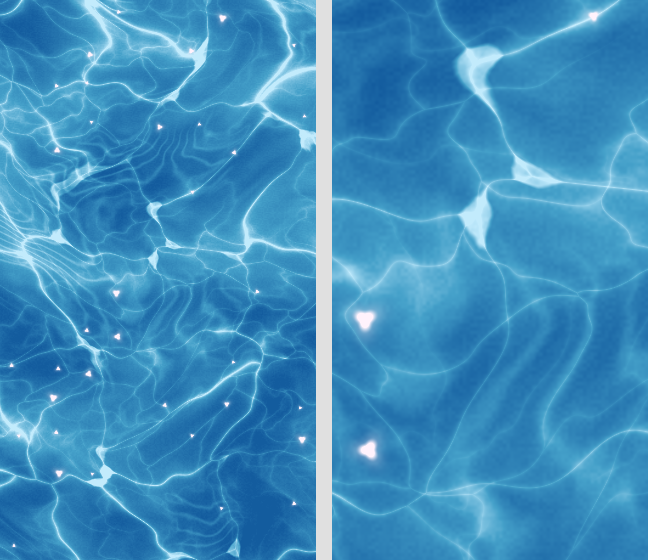
Left: the whole. Right: its middle third, enlarged.
A Shadertoy shader for this texture:

```glsl
// Sunlit pool water: bright caustic webs over soft blue depths, with scattered sparkles.
#define DEEP   vec3(0.075, 0.36, 0.62)
#define MIDDLE vec3(0.27, 0.63, 0.79)
#define LIGHT  vec3(0.76, 0.92, 0.99)
#define GLINT  vec3(1.0, 0.95, 0.99)
#define WEB_SCALE vec2(3.4, 3.9)
#define LINE_WIDTH 0.034
#define FINE_WEB 0.32
#define WISP_LIGHT 0.17
#define RIPPLE_LIGHT 0.2
#define FOG_CONTRAST 1.2
#define GLINT_GRID 9.0
#define GLINT_SHARE 0.2

vec2 hash2(vec2 p) {
    p = vec2(dot(p, vec2(127.1, 311.7)), dot(p, vec2(269.5, 183.3)));
    return fract(sin(p) * 43758.55);
}

float noise(vec2 p) {
    vec2 cell = floor(p), f = fract(p);
    f = f * f * (3.0 - 2.0 * f);
    float low = mix(hash2(cell).x, hash2(cell + vec2(1, 0)).x, f.x);
    float high = mix(hash2(cell + vec2(0, 1)).x, hash2(cell + vec2(1, 1)).x, f.x);
    return mix(low, high, f.y);
}

float fbm(vec2 p) {
    float sum = 0.0, weight = 0.53;
    for (int i = 0; i < 4; i++) {
        sum += weight * noise(p);
        p = mat2(1.6, 1.2, -1.2, 1.6) * p + 7.3;
        weight *= 0.5;
    }
    return sum;
}

// Layered sines bend straight cell borders into flowing curves.
vec2 bend(vec2 p) {
    p += 0.24 * sin(p.yx * vec2(1.9, 1.6) + vec2(0.4, 2.1));
    p += 0.1 * sin(p.yx * vec2(4.3, 3.7) + p.xy * 1.3 + 1.7);
    p += 0.034 * sin(p.yx * vec2(9.1, 10.3) - p.xy * 3.1);
    p += 0.012 * sin(p.yx * vec2(23.0, 19.0) + p.xy * 7.0);
    return p;
}

// Distances to the three nearest cell points, in rising order.
vec3 nearestThree(vec2 p) {
    vec2 cell = floor(p);
    vec3 near = vec3(9.0);
    for (int y = -2; y <= 2; y++)
    for (int x = -2; x <= 2; x++) {
        vec2 c = cell + vec2(x, y);
        float d = length(c + 0.04 + 0.92 * hash2(c) - p);
        if (d < near.x) near = vec3(d, near.xy);
        else if (d < near.y) near = vec3(near.x, d, near.y);
        else near.z = min(near.z, d);
    }
    return near;
}

// A bright thread on each cell border that fades into a soft glow.
float thread(vec3 near, float width) {
    return pow(width / (width + near.y - near.x), 1.3);
}

// Thin curling filaments along one level of a cloudy field.
float wisps(vec2 p) {
    return exp(-26.0 * abs(fbm(p) - 0.5));
}

// Small overexposed dots with a halo, gathered in clusters.
float glints(vec2 uv) {
    vec2 p = uv * GLINT_GRID, cell = floor(p);
    vec2 place = hash2(cell + 31.0), kind = hash2(cell + 73.0);
    vec2 q = fract(p) - mix(vec2(0.3), vec2(0.7), place);
    float radius = mix(0.05, 0.13, kind.y * kind.y);
    radius *= 1.0 + 0.2 * sin(3.0 * atan(q.y, q.x) + 20.0 * kind.y);
    float r = length(q) / radius;
    float cluster = smoothstep(0.4, 0.75, noise(cell * 0.45 + 5.0));
    float shown = step(kind.x, GLINT_SHARE * (0.3 + 1.8 * cluster));
    float core = 1.0 - smoothstep(0.2, 1.0, r);
    return shown * min(1.0, core + 0.5 * exp(-r * r * 0.8));
}

void mainImage(out vec4 fragColor, in vec2 fragCoord) {
    vec2 uv = fragCoord / iResolution.x;
    vec2 p = bend(uv * WEB_SCALE + vec2(2.3, 6.1));

    // Soft depths: cloudy light and dark drifts
    float drift = fbm(p * vec2(0.75, 1.0) + 0.5 * fbm(p * 1.4 + 9.0));
    float tone = 0.17 + FOG_CONTRAST * (drift - 0.5);
    tone = max(tone, 0.5 * tone);

    // Main web, brighter and thicker in places
    vec3 near = nearestThree(p);
    float strength = smoothstep(0.15, 0.8, noise(p * 1.3 + 17.0));
    float web = thread(near, LINE_WIDTH * mix(0.5, 1.35, strength));
    tone += web * mix(0.3, 1.05, strength);

    // Ragged folds of light where threads meet
    float ragged = near.z - near.x + 0.5 * (near.y - near.x);
    ragged += 0.16 * (fbm(p * 5.0) - 0.5);
    float fold = 1.0 - smoothstep(0.11, 0.17, ragged);
    float folded = smoothstep(0.48, 0.64, noise(p * 1.1 + 41.0));
    tone += 0.5 * fold * folded * (0.5 + noise(p * 9.0));

    // Finer web and curling wisps
    vec2 finePoint = bend(p * vec2(1.7, 2.1) + 13.0);
    float fineMask = smoothstep(0.25, 0.75, noise(p * 0.9 + 3.0));
    tone += FINE_WEB * fineMask * thread(nearestThree(finePoint), 0.045);
    float wispMask = smoothstep(0.2, 0.7, noise(p * 0.8 + 83.0));
    tone += WISP_LIGHT * wispMask * wisps(p * vec2(1.5, 2.2) + 19.0);
    tone += WISP_LIGHT * (1.0 - wispMask) * wisps(p * vec2(2.6, 1.7) + 67.0);

    // Silky ripples in a few patches
    float phase = 80.0 * noise(p * 0.85 + 23.0) + 9.0 * fbm(p * 2.0);
    float rippleMask = smoothstep(0.62, 0.85, noise(p * 0.9 + 57.0));
    tone += RIPPLE_LIGHT * rippleMask * pow(0.5 + 0.5 * sin(phase), 5.0);

    // Light grain, then colour by tone
    tone += 0.07 * (noise(uv * 260.0) - 0.5);
    vec3 color = mix(DEEP, MIDDLE, clamp(tone * 2.0, 0.0, 1.0));
    color = mix(color, LIGHT, clamp(tone * 2.0 - 1.0, 0.0, 1.0));
    color = mix(color, GLINT, glints(uv));
    fragColor = vec4(color, 1.0);
}
```
